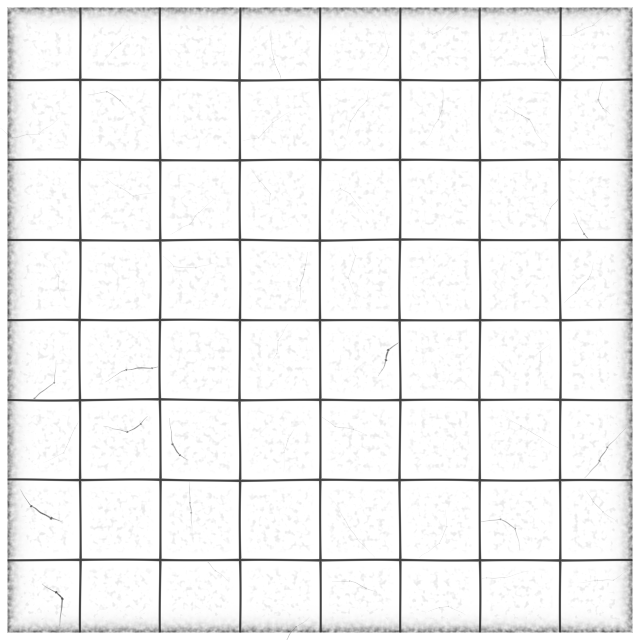
A WebGL 1 fragment shader for this pattern:

```glsl
precision highp float;

uniform vec2 u_resolution;

const float TILES = 8.0;           // tiles across and down
const float FRAME_INSET = 0.012;   // blank margin around the slab
const float JOINT_HALF = 0.0018;   // half width of a joint line
const float JOINT_WOBBLE = 0.0022;
const float JOINT_INK = 0.74;
const float NODE_RADIUS = 0.0029;  // dot where joints cross
const float EDGE_INK = 0.58;       // grime along the frame
const float EDGE_FALLOFF = 0.0075;
const float MOTTLE_SCALE = 105.0;
const float MOTTLE_INK = 0.075;
const float CRACK_SHARE = 0.72;    // share of tiles with a crack
const float CRACK_HALF_THIN = 0.0003;
const float CRACK_HALF_WIDE = 0.0011;
const float CRACK_INK_FAINT = 0.15;
const float CRACK_INK_DARK = 0.72;

float hash(vec2 p) {
  vec3 q = fract(vec3(p.xyx) * 0.1031);
  q += dot(q, q.yzx + 33.33);
  return fract((q.x + q.y) * q.z);
}

vec2 gradientAt(vec2 cell) {
  float angle = 6.28318 * hash(cell + 17.0);
  return vec2(cos(angle), sin(angle));
}

float gradientNoise(vec2 p) {
  vec2 i = floor(p);
  vec2 f = p - i;
  vec2 u = f * f * f * (f * (f * 6.0 - 15.0) + 10.0);
  vec2 e = vec2(1.0, 0.0);
  float low = mix(dot(gradientAt(i), f), dot(gradientAt(i + e), f - e), u.x);
  float high = mix(dot(gradientAt(i + e.yx), f - e.yx),
                   dot(gradientAt(i + 1.0), f - 1.0), u.x);
  return mix(low, high, u.y);
}

float fill(float dist, float soft) {
  return 1.0 - smoothstep(-soft, soft, dist);
}

// Wavering joint lines, thicker near the crossings
float joints(vec2 uv, float soft) {
  vec2 index = clamp(floor(uv * TILES + 0.5), 1.0, TILES - 1.0);
  vec2 bend = vec2(gradientNoise(vec2(uv.y * TILES * 0.8, index.x * 7.37)),
                   gradientNoise(vec2(uv.x * TILES * 0.8, index.y * 5.71 + 90.0)));
  vec2 offset = uv - index / TILES - JOINT_WOBBLE * bend;
  vec2 near = exp(-abs(offset.yx) * 90.0);
  vec2 gap = abs(offset) - JOINT_HALF * (0.9 + 0.25 * near);
  float line = max(fill(gap.x, soft), fill(gap.y, soft));
  float node = fill(length(offset) - NODE_RADIUS, soft);
  return JOINT_INK * max(line, node);
}

// Branchless polyline that wanders across one tile
float crack(vec2 uv, float soft) {
  vec2 tile = floor(uv * TILES);
  vec2 p = fract(uv * TILES);
  p += 0.02 * vec2(gradientNoise(uv * 55.0), gradientNoise(uv * 55.0 + 40.0));
  vec2 seed = tile * 3.7 + 5.0;
  float weight = pow(hash(seed + 1.3), 4.0);
  vec2 start = 0.1 + 0.8 * vec2(hash(seed + 2.1), hash(seed + 4.9));
  vec2 inward = vec2(0.501, 0.5) - start;
  float heading = atan(inward.y, inward.x) + 1.6 * (hash(seed + 6.2) - 0.5);
  float ink = 0.0;
  for (int i = 0; i < 3; i++) {
    vec2 key = seed + 11.0 * float(i + 1);
    heading += 1.7 * (hash(key) - 0.5);
    float reach = 0.1 + 0.24 * hash(key + 3.1);
    vec2 span = reach * vec2(cos(heading), sin(heading));
    float t = clamp(dot(p - start, span) / dot(span, span), 0.0, 1.0);
    float dist = length(p - start - span * t) / TILES;
    float taper = 1.0 - 0.7 * abs(float(i) + t - 1.6) / 1.6;
    float halfWidth = mix(CRACK_HALF_THIN, CRACK_HALF_WIDE, weight) * taper;
    ink = max(ink, fill(dist - halfWidth, soft) * taper);
    start += span;
    if (i < 2) {
      float knot = length(p - start) / TILES - 0.001 - 0.001 * weight;
      ink = max(ink, fill(knot, soft));
    }
  }
  float present = step(hash(seed + 8.8), CRACK_SHARE);
  return ink * present * mix(CRACK_INK_FAINT, CRACK_INK_DARK, weight);
}

// Faint blotches kept to the inside of each tile
float mottle(vec2 uv) {
  vec2 p = uv * MOTTLE_SCALE;
  float n = gradientNoise(p) + 0.6 * gradientNoise(p * 2.1 + 31.0);
  vec2 side = 0.5 - abs(fract(uv * TILES) - 0.5);
  float inner = smoothstep(0.06, 0.2, min(side.x, side.y));
  return MOTTLE_INK * inner * smoothstep(0.05, 0.65, n);
}

// Speckled grime fading inward from the frame
float grime(vec2 uv, float depth) {
  float speckle = gradientNoise(uv * 130.0) + 0.5 * gradientNoise(uv * 270.0);
  float fade = exp(-max(depth, 0.0) / EDGE_FALLOFF);
  return EDGE_INK * fade * clamp(0.9 + 0.8 * speckle, 0.0, 1.5);
}

void main() {
  vec2 uv = gl_FragCoord.xy / u_resolution;
  float soft = 0.75 / min(u_resolution.x, u_resolution.y);
  vec2 side = 0.5 - abs(uv - 0.5);
  float depth = min(side.x, side.y) - FRAME_INSET;
  float inside = fill(-depth, soft + 0.0008);

  float surface = inside * max(grime(uv, depth), mottle(uv));
  float lines = max(inside * joints(uv, soft), crack(uv, soft));
  float tone = (1.0 - surface) * (1.0 - lines);
  gl_FragColor = vec4(vec3(max(tone, 0.24 * inside)), 1.0);
}
```
